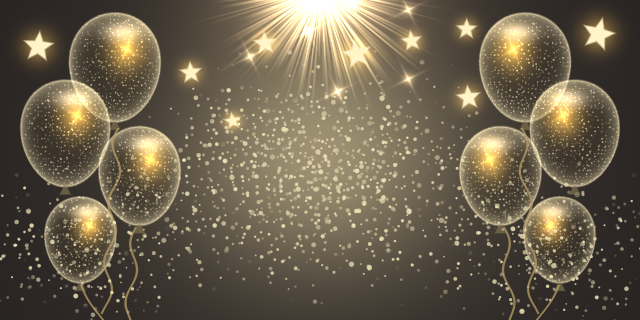
A Shadertoy shader for this background:

```glsl
// Festive backdrop: a warm glow with light rays, stars and confetti between
// two mirrored groups of glitter balloons. Gaussians shape the glow, hashed
// cells scatter rays and dots, and distance functions draw the outlines.

#define DARK vec3(0.150, 0.133, 0.130)
#define TAN vec3(0.62, 0.57, 0.45)
#define CREAM vec3(0.96, 0.91, 0.73)
#define GOLD vec3(0.95, 0.70, 0.25)
#define RAY_COLOR vec3(1.0, 0.84, 0.60)
#define RAY_ORIGIN vec2(0.003, 0.535)
#define CONFETTI_AMOUNT 0.85
#define GLITTER_AMOUNT 0.60
#define RIM_STRENGTH 0.40

const float PI = 3.14159;

// Centre and radii, in the mirrored half
const vec4 BALLOONS[4] = vec4[4](
    vec4(0.641, 0.289, 0.143, 0.172), vec4(0.796, 0.083, 0.140, 0.168),
    vec4(0.564, -0.050, 0.128, 0.156), vec4(0.749, -0.250, 0.112, 0.136));
// Centre and tip radius
const vec3 STARS[9] = vec3[9](
    vec3(-0.880, 0.354, 0.046), vec3(-0.404, 0.273, 0.032), vec3(-0.172, 0.365, 0.034),
    vec3(-0.273, 0.122, 0.024), vec3(0.115, 0.331, 0.044), vec3(0.286, 0.372, 0.030),
    vec3(0.458, 0.409, 0.030), vec3(0.464, 0.195, 0.036), vec3(0.870, 0.393, 0.050));
const vec2 SPARKLES[6] = vec2[6](
    vec2(-0.219, 0.323), vec2(-0.036, 0.401), vec2(0.055, 0.214),
    vec2(0.276, 0.253), vec2(0.276, 0.469), vec2(0.100, 0.487));

float pixel; // size of one pixel in canvas heights

float hash(vec2 p) { return fract(sin(dot(p, vec2(127.1, 311.7))) * 43758.5453); }

float gauss(vec2 d, vec2 size) { d /= size; return exp(-dot(d, d)); }

mat2 rotate(float a) { return mat2(cos(a), -sin(a), sin(a), cos(a)); }

// One jittered dot per cell; density sets how many cells are filled
float dots(vec2 p, float cell, float seed, float density) {
    vec2 g = p / cell, id = floor(g) + seed;
    float pick = hash(id), size = hash(id + 5.3);
    vec2 center = 0.25 + 0.5 * vec2(hash(id + 3.1), hash(id + 7.7));
    float radius = mix(0.10, 0.20, size), aa = 0.7 * pixel / cell;
    float disc = 1.0 - smoothstep(radius - aa, radius + aa, length(fract(g) - center));
    return disc * smoothstep(pick, pick + 0.08, density) * mix(0.35, 1.0, hash(id + 9.2));
}

float starDistance(vec2 p, float radius) {
    float a = mod(atan(p.x, p.y) + PI / 5.0, PI * 0.4) - PI / 5.0;
    vec2 folded = length(p) * vec2(cos(a), abs(sin(a)));
    return dot(folded - vec2(radius, 0.0), vec2(0.384, 0.923));
}

float sparkle(vec2 d, float size) {
    d = abs(rotate(0.45) * d) / size;
    return exp(-d.x * 14.0 - d.y * 1.8) + exp(-d.y * 14.0 - d.x * 1.8) + 0.5 * exp(-dot(d, d) * 6.0);
}

// Angular cells, each with one beam of its own place, width and length
float rays(vec2 p, float count, float seed) {
    vec2 d = p - RAY_ORIGIN;
    float r = length(d), g = atan(d.x, -d.y) * count;
    vec2 id = vec2(floor(g), seed);
    float reach = mix(0.18, 0.46, hash(id));
    float width = mix(0.06, 0.22, hash(id + 2.7));
    float offset = abs(fract(g) - mix(0.3, 0.7, hash(id + 4.1)));
    float beam = 1.0 - smoothstep(width * 0.4, width + pixel * count / max(r, 0.02), offset);
    return beam * (1.0 - smoothstep(reach * 0.4, reach, r)) * mix(0.25, 0.75, hash(id + 6.9));
}

// A wavy ribbon hanging between two heights
float ribbon(vec2 q, vec2 top, float bottom, float slope, float wave) {
    float drop = top.y - q.y;
    float x = top.x + slope * drop + wave * sin(drop * 34.0);
    float line = 1.0 - smoothstep(0.0015, 0.0025 + pixel, abs(q.x - x));
    return line * step(0.0, drop) * step(bottom, q.y);
}

vec3 balloon(vec3 color, vec2 p, vec2 q, vec4 b) {
    vec2 u = (q - b.xy) / b.zw;
    u.x /= 1.0 + 0.10 * clamp(u.y, -1.0, 1.0);
    float r = length(u), aa = pixel / b.z;
    float inside = 1.0 - smoothstep(1.0 - aa, 1.0 + aa, r);
    // Tinted skin with a bright rim
    color = mix(color, vec3(0.25, 0.22, 0.16), 0.45 * inside);
    color += CREAM * inside * (RIM_STRENGTH * pow(min(r, 1.0), 6.0) + 0.22 * exp(-abs(r - 0.98) / 0.02));
    // Glitter, denser toward the bottom
    float amount = GLITTER_AMOUNT - 0.2 * u.y;
    float glitter = dots(p, 0.012, 31.0, amount) + dots(rotate(0.6) * p, 0.016, 57.0, amount);
    color = mix(color, CREAM, inside * min(glitter, 1.0) * 0.65);
    // Golden core and soft window reflection
    vec2 core = u - vec2(-0.25, 0.33);
    color += inside * GOLD * (0.65 * gauss(core, vec2(0.38)) + 0.55 * sparkle(core, 0.3));
    color += inside * vec3(0.55, 0.52, 0.46) * gauss(u - vec2(-0.15, 0.65), vec2(0.40, 0.17));
    // Knot
    vec2 k = q - b.xy + vec2(0.0, b.w);
    float knot = 1.0 - smoothstep(0.0, 2.0 * pixel, max(abs(k.x) - 0.003 + 0.5 * k.y, abs(k.y + 0.01) - 0.01));
    return mix(color, vec3(0.50, 0.44, 0.30), 0.7 * knot);
}

void mainImage(out vec4 fragColor, in vec2 fragCoord) {
    pixel = 1.0 / iResolution.y;
    vec2 p = (fragCoord - 0.5 * iResolution.xy) * pixel;
    vec2 q = vec2(abs(p.x), p.y);

    // Background glow
    float glow = 0.75 * gauss(p - vec2(0.0, 0.02), vec2(0.42, 0.36)) + 0.25 * gauss(p, vec2(0.75, 0.65));
    vec3 color = mix(DARK, TAN, glow);

    // Light from above
    float beams = rays(p, 7.0, 1.0) + rays(p, 12.0, 8.0) + 0.6 * rays(p, 21.0, 15.0);
    color += RAY_COLOR * beams * 0.6;
    color += RAY_COLOR * (0.9 * gauss(p - RAY_ORIGIN, vec2(0.16, 0.10)) + 0.25 * gauss(p - RAY_ORIGIN, vec2(0.36, 0.22)));

    // Balloons and ribbons
    for (int i = 0; i < 4; i++) color = balloon(color, p, q, BALLOONS[i]);
    float strings = ribbon(q, vec2(0.630, 0.10), -0.48, 0.07, 0.015)
        + ribbon(q, vec2(0.575, -0.21), -0.50, 0.08, 0.014)
        + ribbon(q, vec2(0.747, -0.39), -0.50, -0.60, 0.006);
    color = mix(color, vec3(0.72, 0.62, 0.40), 0.75 * min(strings, 1.0));

    // Confetti in the middle and the lower corners
    float density = gauss(p - vec2(0.0, -0.04), vec2(0.44, 0.27)) + 0.55 * gauss(q - vec2(0.76, -0.29), vec2(0.32, 0.20));
    density = CONFETTI_AMOUNT * min(density, 1.0) - 0.05;
    for (int i = 0; i < 4; i++) {
        float layer = float(i);
        float dot = dots(rotate(0.7 * layer + 0.2) * p, 0.024 + 0.006 * layer, 13.0 * layer, density);
        color = mix(color, CREAM, 0.9 * dot);
    }

    // Stars and sparkles
    for (int i = 0; i < 9; i++) {
        vec3 s = STARS[i];
        vec2 d = rotate(0.5 * hash(s.xy) - 0.25) * (p - s.xy);
        float dist = starDistance(d, s.z);
        color += GOLD * 0.45 * gauss(d, vec2(s.z * 1.1));
        color = mix(color, vec3(1.0, 0.96, 0.78), 1.0 - smoothstep(-pixel, pixel + 0.002, dist));
    }
    for (int i = 0; i < 6; i++) color += RAY_COLOR * 0.65 * sparkle(p - SPARKLES[i], 0.045);

    fragColor = vec4(clamp(color, 0.0, 1.0), 1.0);
}
```
